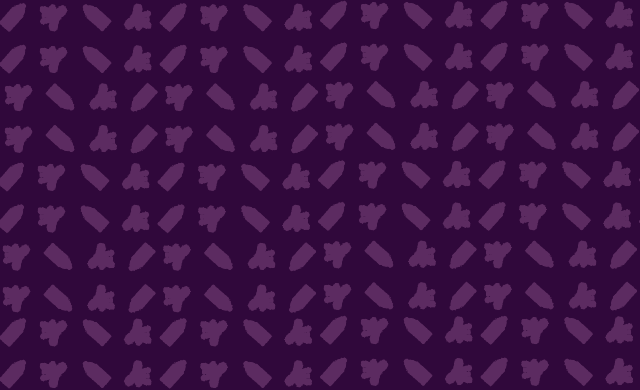
Reproduce this pattern procedurally as a Shadertoy shader.

```glsl
// Plum wallpaper of paired rows of blunt crayons and scribbled blots.

const vec3 GROUND = vec3(0.19, 0.03, 0.23);
const vec3 MOTIF = vec3(0.36, 0.17, 0.38);

const float CANVAS_WIDTH = 768.0;   // design units across
const float REPEAT_X = 192.6;       // four motifs wide
const float BLOCK_Y = 378.0;        // four row pairs tall
const float PAIR_Y = 95.7;
const float ROW_Y = 50.0;
const float FIRST_ROW = 21.0;

float hash(vec2 p) {
    return fract(sin(dot(p, vec2(127.1, 311.7))) * 43758.5);
}

float noise(vec2 p) {
    vec2 cell = floor(p), f = fract(p);
    f = f * f * (3.0 - 2.0 * f);
    float low = mix(hash(cell), hash(cell + vec2(1, 0)), f.x);
    float high = mix(hash(cell + vec2(0, 1)), hash(cell + vec2(1, 1)), f.x);
    return mix(low, high, f.y);
}

float capsule(vec2 p, vec2 a, vec2 b, float radius) {
    vec2 pa = p - a, ba = b - a;
    return length(pa - ba * clamp(dot(pa, ba) / dot(ba, ba), 0.0, 1.0)) - radius;
}

float roundedBox(vec2 p, vec2 halfSize, float radius) {
    vec2 d = abs(p) - halfSize + radius;
    return length(max(d, 0.0)) + min(max(d.x, d.y), 0.0) - radius;
}

// Crayon whose tapered tip points along the unit vector axis
float crayon(vec2 p, vec2 axis) {
    vec2 q = vec2(dot(p, axis), dot(p, vec2(-axis.y, axis.x)));
    float body = roundedBox(q - vec2(2.7, 0.0), vec2(19.0, 8.7), 2.0);
    float taper = dot(vec2(q.x - 9.0, abs(q.y) - 8.7), vec2(0.433, 0.901));
    float ragged = 1.6 * (noise(q * 0.6 + 20.0) - 0.5);
    return max(body + 0.4 * ragged, taper + ragged);
}

// Scribbled blot: one tall lobe, a heel on the left, fingers on the right
float blot(vec2 p) {
    float d = length(p - vec2(-1.0, -2.0)) - 9.0;
    d = min(d, capsule(p, vec2(-2.0, 2.0), vec2(0.0, 11.0), 5.5));
    d = min(d, capsule(p, vec2(-6.0, -4.0), vec2(-10.5, -8.5), 6.0));
    d = min(d, capsule(p, vec2(2.0, 2.0), vec2(12.0, 4.5), 3.8));
    d = min(d, capsule(p, vec2(4.0, -3.0), vec2(11.0, -2.5), 3.3));
    d = min(d, capsule(p, vec2(4.0, -7.0), vec2(12.0, -9.5), 4.3));
    d = min(d, capsule(p, vec2(0.0, -8.0), vec2(1.0, -12.0), 4.0));
    return d + 1.2 * (noise(p * 0.6 + 20.0) - 0.5);
}

// Distance to the nearest motif; p is measured from the upper left corner
float motifs(vec2 p) {
    // Find the pair of rows, then nudge lower pairs and the right half
    float blockY = mod(p.y + 1.0, BLOCK_Y) - 1.0;
    float pair = floor((blockY + 3.0) / PAIR_Y);
    float x = p.x + 2.5 * step(2.0, pair);
    float y = blockY - pair * PAIR_Y + 2.7 * step(383.0, x);
    y -= FIRST_ROW + ROW_Y * step(FIRST_ROW + 0.5 * ROW_Y, y);

    // Alternate pairs slide left and turn their crayons around
    bool turned = mod(pair, 2.0) > 0.5;
    vec4 centers = turned ? vec4(-20.0, 22.0, 72.0, 124.0)
                          : vec4(15.5, 64.0, 116.5, 165.5);
    vec2 axis = vec2(0.663, 0.749) * (turned ? -1.0 : 1.0);

    float d = 1e3;
    for (int i = 0; i < 4; i++) {
        float dx = mod(x - centers[i] + 0.5 * REPEAT_X, REPEAT_X) - 0.5 * REPEAT_X;
        vec2 q = vec2(dx, -y);
        float shape;
        if (i == 0) shape = crayon(q, axis);
        else if (i == 2) shape = crayon(q, vec2(-axis.y, axis.x));
        else shape = blot(i == 1 ? -q : q);
        d = min(d, shape);
    }
    return d;
}

void mainImage(out vec4 fragColor, in vec2 fragCoord) {
    float pixel = CANVAS_WIDTH / iResolution.x;
    vec2 p = vec2(fragCoord.x, iResolution.y - fragCoord.y) * pixel;
    float cover = 1.0 - smoothstep(-0.6 * pixel, 0.6 * pixel, motifs(p));
    fragColor = vec4(mix(GROUND, MOTIF, cover), 1.0);
}
```
